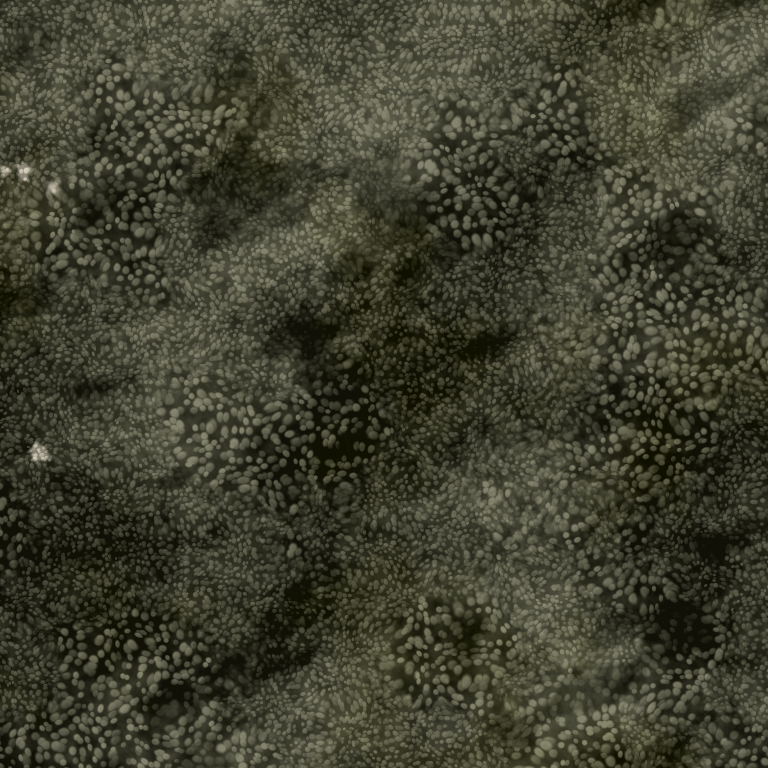
A Shadertoy shader for this texture:

```glsl
#define COARSE_GRAINS 84.0
#define FINE_GRAINS 138.0
#define PATCH_SCALE 5.5
#define PATCH_GAIN 1.35
#define GRAIN_GAIN 0.85
#define PIT_DEPTH 0.45
#define BASE_TONE 0.56
#define DARK_MOSS vec3(0.130, 0.130, 0.085)
#define LIGHT_MOSS vec3(0.470, 0.470, 0.390)
#define PALE_STONE vec3(0.78, 0.75, 0.68)

float hash(vec2 p) {
    return fract(sin(dot(p, vec2(127.1, 311.7))) * 43758.5453);
}

vec2 hash2(vec2 p) {
    return vec2(hash(p), hash(p + 57.3));
}

float noise(vec2 p) {
    vec2 i = floor(p), f = fract(p);
    f = f * f * (3.0 - 2.0 * f);
    vec2 e = vec2(0.0, 1.0);
    return mix(mix(hash(i), hash(i + e.yx), f.x),
               mix(hash(i + e.xy), hash(i + e.yy), f.x), f.y);
}

float fbm(vec2 p) {
    float sum = 0.0, amp = 0.5;
    for (int i = 0; i < 5; i++) {
        sum += amp * noise(p);
        p = mat2(1.6, 1.2, -1.2, 1.6) * p + 17.7;
        amp *= 0.5;
    }
    return sum / 0.97;
}

// Round overlapping tufts, each with its own brightness, lit from upper left
float tufts(vec2 p) {
    vec2 cell = floor(p);
    float best = 0.0;
    for (int y = -1; y <= 1; y++) {
        for (int x = -1; x <= 1; x++) {
            vec2 id = cell + vec2(x, y);
            vec2 offset = p - id - hash2(id);
            float radius = mix(0.38, 0.72, hash(id + 11.9));
            float cover = smoothstep(1.0, 0.45, length(offset) / radius);
            float light = 0.45 + 0.5 * hash(id + 23.4)
                        + 0.4 * dot(offset, vec2(-0.6, 0.8));
            best = max(best, cover * light);
        }
    }
    return best;
}

// A loose cluster of pale stones and a single one below it
float stones(vec2 uv) {
    float mask = 0.0;
    float ragged = 0.008 * (noise(uv * 150.0) - 0.5);
    for (int i = 0; i < 7; i++) {
        vec2 jitter = hash2(vec2(i, 4.0)) - 0.5;
        vec2 center = i < 6 ? vec2(0.045, 0.765) + jitter * vec2(0.08, 0.04)
                            : vec2(0.052, 0.410);
        float radius = i < 6 ? 0.006 : 0.012;
        float d = length(uv - center) + ragged - radius;
        mask = max(mask, smoothstep(0.004, -0.004, d));
    }
    return mask;
}

void mainImage(out vec4 fragColor, in vec2 fragCoord) {
    vec2 uv = fragCoord / iResolution.y;

    // Broad patches stretched along a rising diagonal
    vec2 slope = mat2(0.86, -0.5, 0.5, 0.86) * uv * vec2(1.0, 1.0);
    slope *= vec2(0.75, 1.25);
    float patches = fbm(slope * PATCH_SCALE + 3.1);
    float pits = smoothstep(0.61, 0.74, fbm(slope * PATCH_SCALE * 2.0 + 41.0));

    // Grain of two sizes, crisp in some areas and soft in others
    vec2 warp = vec2(noise(uv * 30.0), noise(uv * 30.0 + 9.0)) * 0.012;
    float coarseArea = smoothstep(0.42, 0.6, fbm(uv * 7.0 + 71.0));
    float grain = mix(tufts((uv + warp) * FINE_GRAINS),
                      tufts((uv + warp) * COARSE_GRAINS), coarseArea);
    float crispness = mix(0.75, 1.2, coarseArea) * (1.0 - 0.5 * pits);
    float speckle = fbm(uv * 65.0) - 0.5;

    float tone = BASE_TONE
               + PATCH_GAIN * (patches - 0.5)
               + GRAIN_GAIN * crispness * (grain - 0.52)
               + 0.65 * speckle
               - PIT_DEPTH * pits;
    tone = clamp(tone, -0.2, 1.15);

    // Olive tint drifting across the moss
    vec3 color = mix(DARK_MOSS, LIGHT_MOSS, tone);
    float olive = smoothstep(0.45, 0.7, fbm(uv * 6.0 + 23.0));
    color -= vec3(0.0, 0.0, 0.025) * olive;

    color = mix(color, PALE_STONE * (0.8 + 0.4 * grain), 0.8 * stones(uv));
    fragColor = vec4(max(color, 0.0), 1.0);
}
```
